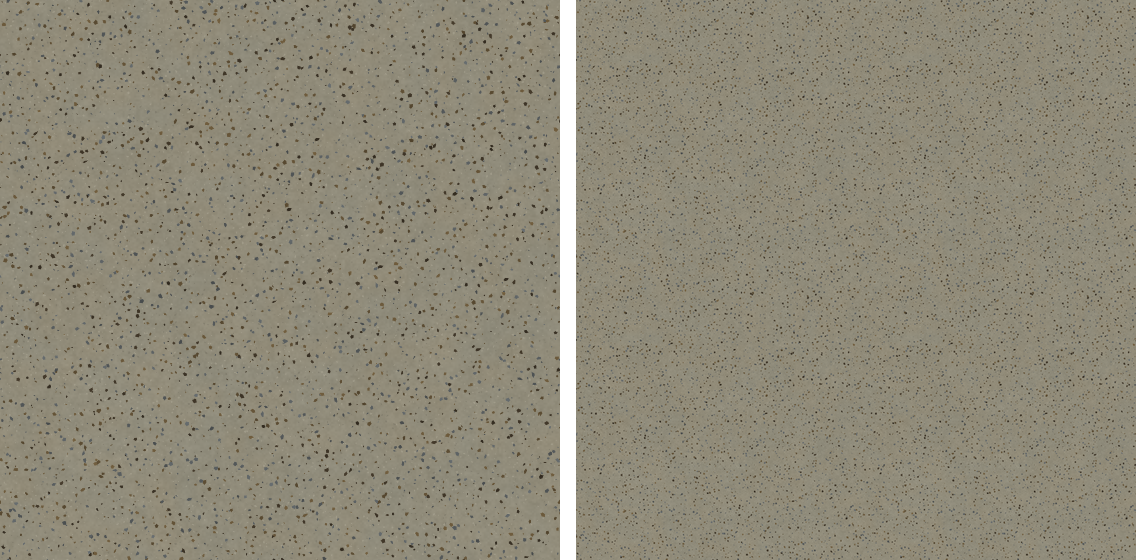
Left: one tile. Right: repeated 2 by 2.
Reproduce this texture procedurally as a Shadertoy shader.

```glsl
// Speckled stone floor: warm grey ground with small slate, brown and pale chips.
#define CHIP_CELLS 80.0
#define CHIP_DENSITY 0.64
#define CHIP_SIZE vec2(0.0009, 0.0036)
#define FLECK_CELLS 112.0
#define FLECK_DENSITY 0.42
#define FLECK_SIZE vec2(0.0006, 0.0019)
#define MOTTLE 0.030
#define GRAIN 0.050
#define GROUND vec3(0.568, 0.548, 0.478)
#define SLATE vec3(0.325, 0.345, 0.355)
#define BROWN vec3(0.365, 0.300, 0.195)
#define UMBER vec3(0.215, 0.180, 0.130)

const float TAU = 6.2831853;

float hash(vec2 cell, float seed) {
    return fract(sin(dot(cell, vec2(127.1, 311.7)) + seed * 74.7) * 43758.5453);
}

// Value noise that wraps after a whole number of cells.
float noise(vec2 uv, float cells, float seed) {
    vec2 p = uv * cells;
    vec2 i = floor(p);
    vec2 f = p - i;
    f = f * f * (3.0 - 2.0 * f);
    vec2 a = mod(i, cells);
    vec2 b = mod(i + 1.0, cells);
    return mix(mix(hash(a, seed), hash(vec2(b.x, a.y), seed), f.x),
               mix(hash(vec2(a.x, b.y), seed), hash(b, seed), f.x), f.y);
}

// Signed distance to a stretched, irregular five-sided chip.
float chipDistance(vec2 p, vec2 id, float radius, float seed) {
    float turn = TAU * hash(id, seed + 1.0);
    float stretch = mix(0.75, 1.05, hash(id, seed + 2.0));
    vec2 axis = vec2(cos(turn), sin(turn));
    vec2 q = vec2(dot(p, axis), dot(p, vec2(-axis.y, axis.x)));
    q *= vec2(stretch, 1.0 / stretch);
    float d = -1.0;
    for (int k = 0; k < 5; k++) {
        float side = float(k);
        float angle = TAU * (side + 0.5 * hash(id, seed + 10.0 + side)) / 5.0;
        float reach = radius * mix(0.65, 1.1, hash(id, seed + 20.0 + side));
        d = max(d, dot(q, vec2(cos(angle), sin(angle))) - reach);
    }
    return d;
}

// Scattered chips: x is coverage, y a random tone for the covering chip.
vec2 scatter(vec2 uv, float cells, float density, vec2 size, float seed) {
    float edge = 0.6 / min(iResolution.x, iResolution.y);
    vec2 home = floor(uv * cells);
    vec2 result = vec2(0.0);
    for (int y = -1; y <= 1; y++) {
        for (int x = -1; x <= 1; x++) {
            vec2 cell = home + vec2(x, y);
            vec2 id = mod(cell, cells);
            if (hash(id, seed) > density) continue;
            vec2 jitter = vec2(hash(id, seed + 3.0), hash(id, seed + 4.0));
            vec2 p = uv - (cell + jitter) / cells;
            float radius = mix(size.x, size.y, pow(hash(id, seed + 5.0), 1.5));
            float d = chipDistance(p, id, radius, seed);
            float cover = 1.0 - smoothstep(-edge, edge, d);
            if (cover > result.x) result = vec2(cover, hash(id, seed + 6.0));
        }
    }
    return result;
}

void mainImage(out vec4 fragColor, in vec2 fragCoord) {
    vec2 uv = fragCoord / iResolution.xy;

    // Ground with soft clouds, a slight warm-cool drift and fine grain
    float clouds = 0.4 * noise(uv, 14.0, 1.0) + 0.6 * noise(uv, 60.0, 2.0) - 0.5;
    float grain = 0.5 * noise(uv, 150.0, 3.0) + 0.5 * noise(uv, 290.0, 4.0) - 0.5;
    float warmth = noise(uv, 24.0, 5.0) - 0.5;
    vec3 color = GROUND + MOTTLE * clouds + GRAIN * grain;
    color += warmth * vec3(0.014, 0.0, -0.014);

    // Faint flecks, pale or tan
    vec2 fleck = scatter(uv, FLECK_CELLS, FLECK_DENSITY, FLECK_SIZE, 40.0);
    vec3 fleckColor = fleck.y < 0.6 ? GROUND + 0.10 : GROUND * 0.84;
    color = mix(color, fleckColor, fleck.x * 0.6);

    // Dark chips in three mineral colours, each with its own shade
    vec2 chip = scatter(uv, CHIP_CELLS, CHIP_DENSITY, CHIP_SIZE, 80.0);
    vec3 chipColor = chip.y < 0.40 ? SLATE : (chip.y < 0.76 ? BROWN : UMBER);
    chipColor *= mix(0.82, 1.22, fract(chip.y * 17.0));
    chipColor += 0.5 * GRAIN * grain;
    color = mix(color, chipColor, chip.x * 0.95);

    fragColor = vec4(color, 1.0);
}
```
